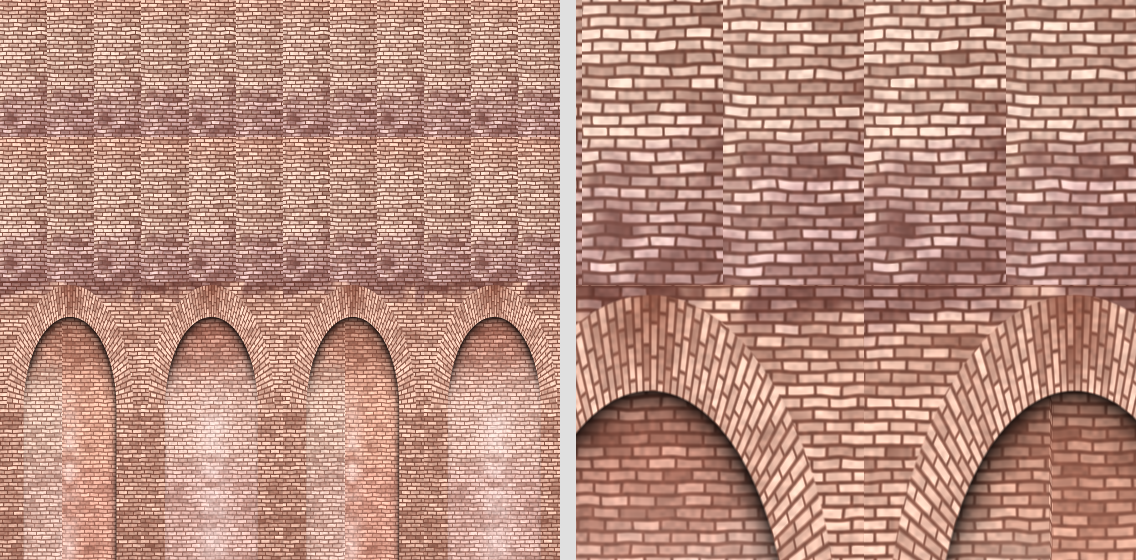
Left: the whole. Right: its middle third, enlarged.
This texture is drawn by a three.js fragment shader. Its source:

```glsl
// Brick facade: two tiers of twelve weathered panels above four blind arches.
// One brick function serves the panels, spandrels, arch rings and niches;
// noise, stains and shadows shift a tone that runs from dark clay to pale clay.
varying vec2 vUv;

const vec3 DARK_CLAY = vec3(0.34, 0.15, 0.10);
const vec3 PALE_CLAY = vec3(1.0, 0.87, 0.80);
const vec3 PURPLE_TINT = vec3(0.96, 0.93, 1.0);
const vec3 RED_TINT = vec3(1.04, 0.94, 0.90);
const vec3 LIME_COLOR = vec3(1.0, 0.92, 0.91);

const float BAY_WIDTH = 0.2525;          // one arch, three panels
const float PANEL_WIDTH = BAY_WIDTH / 3.0;
const float PANEL_HEIGHT = 0.258;
const float WALL_SPLIT = 0.497;          // panels above, arches below
const float ARCH_CENTER = 0.125;
const float SPRING_LINE = 0.27;
const vec2 INNER_RADII = vec2(0.083, 0.164);
const vec2 OUTER_RADII = vec2(0.113, 0.221);
const vec2 BRICK_SIZE = vec2(0.0165, 0.0073);
const float RING_BRICKS = 66.0;
const float PI = 3.14159;

float hash(vec2 p) {
  return fract(sin(dot(p, vec2(127.1, 311.7))) * 43758.5);
}

float noise(vec2 p) {
  vec2 i = floor(p), f = fract(p);
  f = f * f * (3.0 - 2.0 * f);
  return mix(mix(hash(i), hash(i + vec2(1.0, 0.0)), f.x),
             mix(hash(i + vec2(0.0, 1.0)), hash(i + 1.0), f.x), f.y);
}

float fbm(vec2 p) {
  return 0.55 * noise(p) + 0.3 * noise(p * 2.1 + 7.0) + 0.15 * noise(p * 4.3 + 19.0);
}

// x: brick coverage, y: random tone of the brick
vec2 brick(vec2 p, vec2 size, float seed) {
  vec2 g = p / size;
  float row = floor(g.y);
  g.x += 0.5 * mod(row, 2.0) + 0.3 * hash(vec2(row, seed));
  vec2 edge = 0.5 - abs(fract(g) - 0.5);
  float face = smoothstep(0.0, 0.11, edge.x) * smoothstep(0.02, 0.30, edge.y);
  float tone = 0.7 * hash(vec2(floor(g.x), row) + seed) + 0.3 * hash(vec2(row, seed + 5.0));
  return vec2(face, tone);
}

// Approximate distance to an arch: half ellipse on straight jambs
float archDistance(vec2 q, vec2 radii) {
  q = vec2(abs(q.x) + 0.0001, max(q.y, 0.0));
  float e = length(q / radii);
  return e * (e - 1.0) / length(q / (radii * radii));
}

vec3 clay(vec2 b, float base, float contrast, float joint) {
  float tone = mix(joint, base + (b.y - 0.5) * contrast, b.x);
  return mix(DARK_CLAY, PALE_CLAY, clamp(tone, 0.0, 1.0));
}

vec3 panelWall(vec2 uv) {
  float column = floor(uv.x / PANEL_WIDTH);
  vec2 p = vec2(mod(uv.x, PANEL_WIDTH), mod(uv.y - WALL_SPLIT, PANEL_HEIGHT));
  float seed = 3.0 + 11.0 * mod(column, 2.0);
  float side = p.x / PANEL_WIDTH - 0.5, h = p.y / PANEL_HEIGHT;
  vec2 wobble = p + 0.002 * (vec2(noise(p * 90.0 + seed), noise(p * 70.0 + seed)) - 0.5);
  wobble.y += 0.0025 * mod(column, 2.0);   // courses break at the seams
  float blotch = fbm(p * vec2(45.0, 75.0) + seed);
  float grime = 1.0 - smoothstep(0.05, 0.5, h - 0.18 * side + 0.5 * (blotch - 0.5));
  float base = 0.87 - 0.23 * grime - 0.06 * smoothstep(0.8, 1.0, h);
  base += 0.42 * (blotch - 0.5) - 0.17 * side;
  vec3 color = clay(brick(wobble, BRICK_SIZE, seed), base, 0.75, 0.22 - 0.1 * side);
  color *= mix(vec3(1.0), PURPLE_TINT, grime);
  return color * mix(vec3(1.0), RED_TINT, 0.6 * smoothstep(0.7, 1.0, h));
}

vec3 arcade(vec2 uv) {
  float bay = floor(uv.x / BAY_WIDTH);
  float kind = mod(bay, 2.0);            // two niches alternate
  vec2 q = vec2(uv.x - bay * BAY_WIDTH - ARCH_CENTER, uv.y - SPRING_LINE);
  float seed = 31.0 + 17.0 * kind;
  float inner = archDistance(q, INNER_RADII), outer = archDistance(q, OUTER_RADII);
  float blotch = fbm(q * vec2(30.0, 45.0) + seed);
  vec2 wobble = q + 0.0016 * (noise(q * 80.0 + seed) - 0.5);

  // Piers and spandrels, stained below the panels and near the ground
  float ceilingStain = smoothstep(0.18, 0.222, q.y + 0.06 * (blotch - 0.5));
  ceilingStain *= smoothstep(0.25, 0.5, fbm(q * vec2(40.0, 12.0) + seed));
  float pier = 1.0 - smoothstep(-0.012, -0.006, q.y);
  float base = 0.87 - 0.5 * ceilingStain - pier * (0.06 + 0.8 * max(-q.y - 0.06, 0.0));
  vec3 color = clay(brick(wobble, BRICK_SIZE, seed), base + 0.4 * (blotch - 0.5), 0.65, 0.24 - 0.1 * ceilingStain);
  color *= mix(vec3(1.0), PURPLE_TINT, ceilingStain);
  color *= mix(vec3(1.0), RED_TINT, 0.5 * (1.0 - ceilingStain));

  // Ring of radial bricks
  float depth = inner / max(inner - outer, 0.001);
  float turn = atan(q.y / INNER_RADII.y, q.x / INNER_RADII.x) / PI;
  vec2 ringBrick = brick(vec2(depth, turn * RING_BRICKS), vec2(0.36, 1.0), seed + 4.0);
  float crown = exp(-pow(q.x / 0.02, 2.0)) * smoothstep(0.15, 0.22, q.y);
  vec3 ring = clay(ringBrick, 0.87 + 0.4 * (blotch - 0.5) - 0.4 * crown, 0.5, 0.3 - 0.1 * crown);
  ring *= mix(vec3(1.0), RED_TINT, 0.5 + 0.5 * crown);
  float ringMask = (1.0 - smoothstep(-0.001, 0.001, outer)) * smoothstep(-0.006, 0.004, q.y);
  color = mix(color, ring, ringMask);

  // Niche: red upper part, lime streak, split face in the first kind
  float split = (1.0 - kind) * smoothstep(-0.015, -0.013, q.x);
  float upper = smoothstep(0.0, 0.15, q.y + 0.08 * (blotch - 0.5));
  float low = 1.0 - smoothstep(-0.12, -0.08, q.y + 0.04 * (blotch - 0.5));
  float nicheBase = 0.96 - 0.36 * upper - 0.06 * split - 0.10 * low + 0.4 * (blotch - 0.5);
  vec2 nicheBrick = brick(wobble + 0.004 * split, BRICK_SIZE, seed + 8.0 + 5.0 * split);
  vec3 niche = clay(nicheBrick, nicheBase, 0.5, 0.42 - 0.16 * upper);
  niche *= mix(vec3(1.0), RED_TINT, max(upper, split));
  niche *= mix(vec3(1.0), vec3(1.0, 0.96, 0.99), 0.5 * low + 0.5 * kind);
  float streak = exp(-pow((q.x - mix(-0.002, 0.004, kind)) / mix(0.016, 0.028, kind), 2.0));
  streak *= (1.0 - smoothstep(-0.03, 0.07, q.y)) * smoothstep(0.1, 0.7, blotch);
  niche = mix(niche, LIME_COLOR, 0.45 * streak);

  // Shadow under the arch, and down the right jamb of the first kind
  float vault = smoothstep(-0.02, 0.11, q.y);
  float jamb = (1.0 - kind) * smoothstep(0.0, 0.03, q.x);
  float shade = exp(min(inner, 0.0) / mix(0.004, 0.009, vault));
  niche *= 1.0 - shade * max(0.82 * vault, 0.12 + 0.6 * jamb);
  return mix(niche, color, smoothstep(-0.001, 0.001, inner));
}

void main() {
  float split = smoothstep(-0.001, 0.001, vUv.y - WALL_SPLIT);
  vec3 color = mix(arcade(vUv), panelWall(vUv), split);
  color *= 0.92 + 0.18 * noise(vUv * 330.0);
  gl_FragColor = vec4(color, 1.0);
}
```
